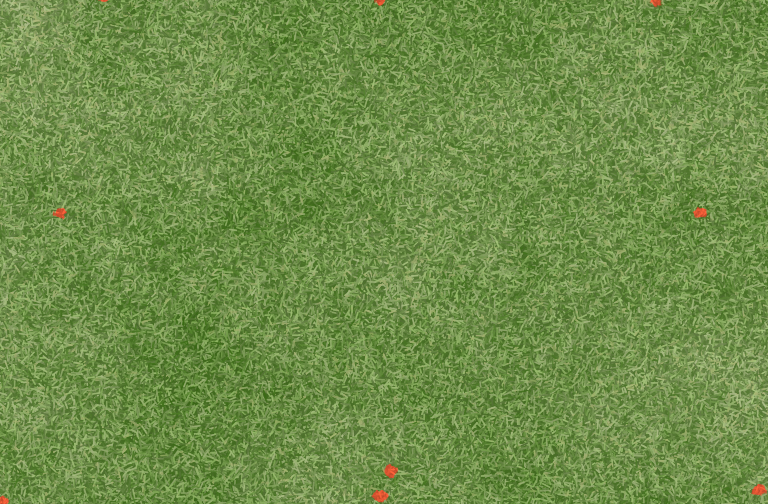
This texture is drawn by a Shadertoy shader. Its source:

```glsl
// A mown lawn seen from above: short tangled blades, worn pale patches and small orange markers.

float hash(vec2 p) {
    vec3 q = fract(p.xyx * vec3(0.1031, 0.1030, 0.0973));
    q += dot(q, q.yzx + 33.33);
    return fract((q.x + q.y) * q.z);
}

float noise(vec2 p) {
    vec2 i = floor(p), f = fract(p);
    f = f * f * (3.0 - 2.0 * f);
    return mix(mix(hash(i), hash(i + vec2(1, 0)), f.x),
               mix(hash(i + vec2(0, 1)), hash(i + vec2(1, 1)), f.x), f.y);
}

float fbm(vec2 p) {
    float sum = 0.0, amp = 0.5;
    for (int i = 0; i < 5; i++) {
        sum += amp * noise(p);
        p = mat2(1.6, 1.2, -1.2, 1.6) * p + 17.3;
        amp *= 0.55;
    }
    return sum / 1.06;
}

// Layered short strokes; returns lightness in x and hue shift in y
vec2 blades(vec2 p, float pixel) {
    vec2 tone = vec2(0.14, 0.0);
    float cell = 0.0125, soft = 0.6 * pixel / cell;
    for (int layer = 0; layer < 5; layer++) {
        float turn = float(layer) * 0.7;
        vec2 q = mat2(cos(turn), sin(turn), -sin(turn), cos(turn)) * p / cell + 90.0 + 71.7 * float(layer);
        vec2 home = floor(q);
        for (int k = 0; k < 9; k++) {
            vec2 id = home + vec2(k % 3 - 1, k / 3 - 1);
            float seed = hash(id + 3.7);
            vec2 root = id + 0.2 + 0.6 * vec2(hash(id + 11.1), hash(id + 27.9));
            float angle = (seed - 0.5) * 2.7 + 0.15 - turn;
            vec2 along = vec2(cos(angle), -sin(angle));
            along = vec2(cos(angle), sin(angle));
            vec2 d = q - root;
            float reach = 0.35 + 0.3 * hash(id + 41.3);
            float dist = length(d - along * clamp(dot(d, along), -reach, reach));
            float cover = 1.0 - smoothstep(0.13 - soft, 0.13 + soft, dist);
            vec2 blade = vec2(0.1 + 0.86 * hash(id + 53.0), hash(id + 67.0) * 2.0 - 1.0);
            tone = mix(tone, blade, 0.88 * cover);
        }
    }
    return tone;
}

// Markers on a grid that narrows toward the far side
float markers(vec2 uv, float aspect, float pixel) {
    float mask = 0.0;
    for (int k = 0; k < 9; k++) {
        float column = float(k % 3 - 1), row = float(k / 3);
        if (k == 4) continue;
        float y = 0.015 + 0.63 * row - 0.068 * row * row;
        vec2 spot = vec2(0.495 + column * (0.495 - 0.135 * y), y);
        spot.y += 0.012 * column * (1.0 - row) + (row > 1.5 ? 0.008 * column - 0.003 : 0.0);
        for (int twin = 0; twin < (k == 1 ? 2 : 1); twin++) {
            vec2 d = (uv - spot - float(twin) * vec2(0.014, 0.05)) * vec2(aspect, 1.15);
            float ragged = 0.7 + 0.6 * noise(uv * vec2(aspect, 1.0) * 190.0);
            float radius = (0.0135 - 0.003 * y) * ragged;
            mask = max(mask, 1.0 - smoothstep(radius - pixel, radius + pixel, length(d)));
        }
    }
    return mask;
}

void mainImage(out vec4 fragColor, in vec2 fragCoord) {
    vec2 uv = fragCoord / iResolution.xy;
    float aspect = iResolution.x / iResolution.y, pixel = 1.0 / iResolution.y;
    vec2 p = vec2(uv.x * aspect, uv.y);

    // Broad growth patches, a worn vertical track and a pale far corner
    float patches = fbm(p * vec2(5.0, 4.0) + 4.0) - 0.5;
    float clumps = fbm(p * 24.0 + 9.0) - 0.5;
    float drift = uv.x - 0.635 - 0.05 * (0.4 - uv.y) - 0.03 * (noise(p * 7.0) - 0.5);
    float track = exp(-drift * drift * 1100.0) * smoothstep(0.03, 0.2, uv.y) * (1.0 - smoothstep(0.5, 0.72, uv.y));
    float corner = 1.0 - smoothstep(0.0, 0.3, length((uv - vec2(0.0, 1.0)) * vec2(1.5, 0.7)));
    float lush = exp(-pow((uv.x - 0.2) * 6.0, 2.0)) + 0.7 * exp(-pow((uv.x - 0.71) * 14.0, 2.0));
    float wear = 0.5 * patches + 0.3 * clumps + 0.13 * track + 0.15 * corner - 0.05 * lush;

    // Blade colour, with dull and fresh stems mixed
    vec2 tone = blades(p, pixel);
    float light = tone.x + 0.6 * wear + 0.02;
    vec3 color = mix(vec3(0.24, 0.39, 0.11), vec3(0.66, 0.755, 0.50), light);
    color += vec3(0.02, -0.013, 0.035) * (tone.y + 2.0 * wear);

    // Dry straw flecks, denser where the lawn is worn
    float straw = smoothstep(0.68, 0.88, noise(p * vec2(130.0, 165.0)) + 0.5 * wear);
    color = mix(color, vec3(0.68, 0.68, 0.43), 0.4 * straw * smoothstep(0.2, 0.6, tone.x));

    vec3 orange = vec3(0.93, 0.34, 0.2) * (0.8 + 0.35 * tone.x);
    color = mix(color, orange, 0.95 * markers(uv, aspect, pixel));
    fragColor = vec4(clamp(color, 0.0, 1.0), 1.0);
}
```
